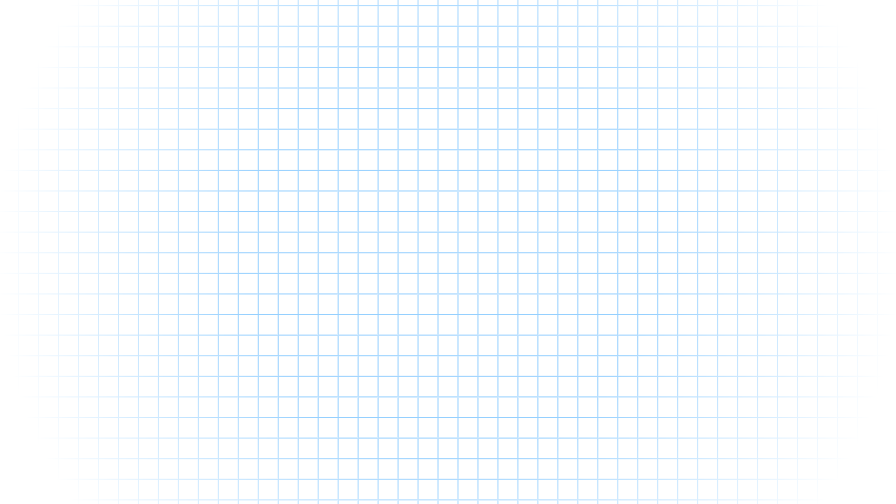
This pattern is drawn by a Shadertoy shader. Its source:

```glsl
// Fine pale blue graph-paper grid on white, fading out in a soft circle.
// Lines are repeated with fract and box-filtered against the pixel size;
// a radial falloff around the canvas centre dissolves them to the paper.

const vec3 PAPER = vec3(1.0);
const vec3 LINE_BLUE = vec3(0.53, 0.79, 1.0);

// All lengths are in canvas heights.
const vec2 CELL = vec2(0.03963, 0.04086);
const vec2 GRID_ORIGIN = vec2(0.5 * CELL.x, -0.0015);
const float LINE_WIDTH = 0.00175;
const float FADE_START = 0.41;
const float FADE_END = 0.90;

// Signed distance to the nearest line of an evenly spaced set
vec2 repeatedDistance(vec2 p, vec2 spacing) {
    return (fract(p / spacing + 0.5) - 0.5) * spacing;
}

// Part of a pixel, centred at distance d, that a line covers
vec2 lineCoverage(vec2 d, float width, float pixel) {
    vec2 upper = min(d + 0.5 * pixel, vec2(0.5 * width));
    vec2 lower = max(d - 0.5 * pixel, vec2(-0.5 * width));
    return max(upper - lower, 0.0) / pixel;
}

// Full strength inside the inner radius, nothing beyond the outer one
float radialFade(vec2 p, float inner, float outer) {
    return 1.0 - clamp((length(p) - inner) / (outer - inner), 0.0, 1.0);
}

void mainImage(out vec4 fragColor, in vec2 fragCoord) {
    float pixel = 1.0 / iResolution.y;
    vec2 p = (fragCoord - 0.5 * iResolution.xy) * pixel;

    // Vertical lines in x, horizontal lines in y
    vec2 toLine = repeatedDistance(p - GRID_ORIGIN, CELL);
    vec2 coverage = lineCoverage(toLine, LINE_WIDTH, pixel);
    float grid = max(coverage.x, coverage.y);

    float fade = radialFade(p, FADE_START, FADE_END);
    fragColor = vec4(mix(PAPER, LINE_BLUE, grid * fade), 1.0);
}
```
